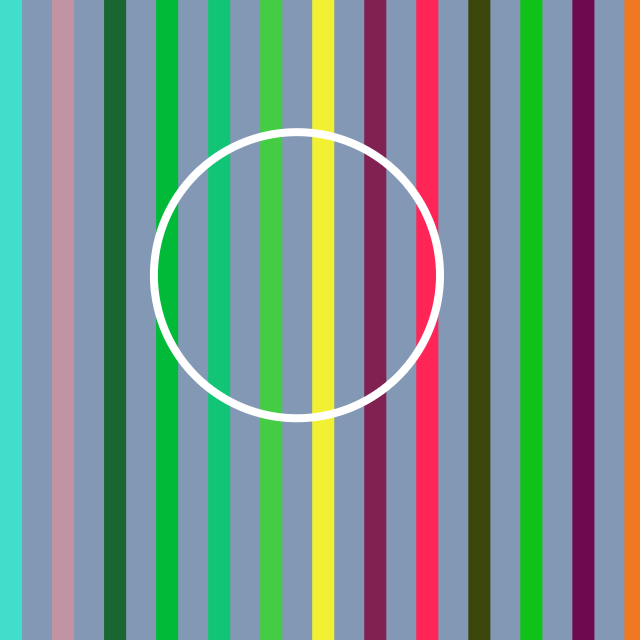
A Shadertoy shader for this pattern:

```glsl
// Evenly spaced vertical stripes, each in its own colour, on a slate blue
// ground, with one thin white ring on top. Stripes are repeated by rounding x
// to the nearest stripe; both shapes are smoothed from signed distances.

#define STRIPE_PERIOD 0.0813
#define STRIPE_WIDTH  0.0345
#define RING_CENTER   vec2(0.464, 0.570)
#define RING_RADIUS   0.2235
#define RING_WIDTH    0.0125
#define GROUND_COLOR  vec3(0.510, 0.596, 0.710)
#define RING_COLOR    vec3(1.0)
#define STRIPE_COLORS 13

const vec3 stripeColors[STRIPE_COLORS] = vec3[STRIPE_COLORS](
    vec3(0.26, 0.87, 0.80), // turquoise
    vec3(0.76, 0.58, 0.64), // dusty pink
    vec3(0.10, 0.40, 0.20), // forest green
    vec3(0.00, 0.73, 0.22), // green
    vec3(0.07, 0.77, 0.46), // sea green
    vec3(0.27, 0.80, 0.27), // leaf green
    vec3(0.95, 0.94, 0.20), // yellow
    vec3(0.50, 0.13, 0.32), // plum
    vec3(1.00, 0.15, 0.34), // rose red
    vec3(0.23, 0.28, 0.04), // dark olive
    vec3(0.06, 0.76, 0.09), // bright green
    vec3(0.43, 0.03, 0.31), // purple
    vec3(0.94, 0.47, 0.13)  // orange
);

// Turns a signed distance into coverage over one pixel
float coverage(float signedDistance, float pixelSize) {
    return clamp(0.5 - signedDistance / pixelSize, 0.0, 1.0);
}

// Signed distance to a vertical stripe whose left edge lies at index * period
float stripeDistance(float x, float index) {
    float center = index * STRIPE_PERIOD + 0.5 * STRIPE_WIDTH;
    return abs(x - center) - 0.5 * STRIPE_WIDTH;
}

float ringDistance(vec2 p) {
    return abs(length(p - RING_CENTER) - RING_RADIUS) - 0.5 * RING_WIDTH;
}

void mainImage(out vec4 fragColor, in vec2 fragCoord) {
    float pixelSize = 1.0 / iResolution.y;
    vec2 p = fragCoord * pixelSize;

    // Nearest stripe and its colour
    float index = floor((p.x - 0.5 * STRIPE_WIDTH) / STRIPE_PERIOD + 0.5);
    vec3 stripeColor = stripeColors[int(mod(index, float(STRIPE_COLORS)))];

    // Ground, stripes, ring
    vec3 color = GROUND_COLOR;
    color = mix(color, stripeColor, coverage(stripeDistance(p.x, index), pixelSize));
    color = mix(color, RING_COLOR, coverage(ringDistance(p), pixelSize));

    fragColor = vec4(color, 1.0);
}
```
